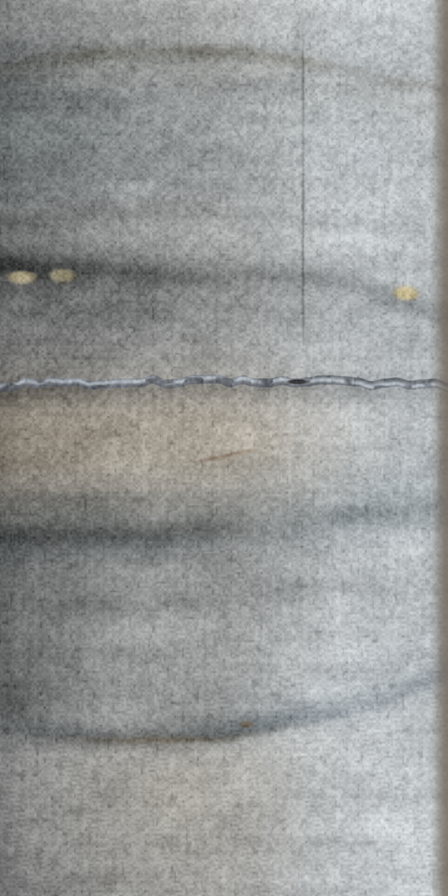
Reproduce this texture procedurally as a Shadertoy shader.

```glsl
// Weathered round stone column: arched dark veins, a pale mortar joint and fine grain.

float hash(vec2 p) {
    return fract(sin(dot(p, vec2(127.1, 311.7))) * 43758.5453);
}

float noise(vec2 p) {
    vec2 i = floor(p), f = fract(p);
    f = f * f * (3.0 - 2.0 * f);
    return mix(mix(hash(i), hash(i + vec2(1, 0)), f.x),
               mix(hash(i + vec2(0, 1)), hash(i + vec2(1, 1)), f.x), f.y);
}

float fbm(vec2 p) {
    float sum = 0.0, amp = 0.5;
    for (int i = 0; i < 5; i++) {
        sum += amp * noise(p);
        p = mat2(1.6, 1.2, -1.2, 1.6) * p + 7.3;
        amp *= 0.5;
    }
    return sum;
}

// Soft stripe with separate spreads above (d < 0) and below (d > 0)
float stripe(float d, float above, float below) {
    float k = d / (d < 0.0 ? above : below);
    return exp(-k * k);
}

// Smooth-edged ellipse, 1 inside
float blob(vec2 p, vec2 center, vec2 radius) {
    return 1.0 - smoothstep(0.5, 1.3, length((p - center) / radius));
}

void mainImage(out vec4 fragColor, in vec2 fragCoord) {
    // Units of canvas width, y running down from the top (0 to 2)
    vec2 p = fragCoord / iResolution.xy;
    p.y = 2.0 * (1.0 - p.y);
    float x = p.x, y = p.y, px = 1.0 / iResolution.x;

    float cloud = fbm(p * vec2(3.0, 7.0)) - 0.48;
    float streak = fbm(p * vec2(4.0, 26.0) + 9.0) - 0.48;
    float mottle = fbm(p * 24.0 + 3.0) - 0.48;
    float wobble = 0.035 * (fbm(p * vec2(6.0, 3.0) + 20.0) - 0.48);
    float patchy = 0.6 + 0.8 * noise(p * vec2(9.0, 14.0));

    // Light across the cylinder
    float light = mix(0.49, 0.605, smoothstep(0.0, 0.42, x));
    light += 0.145 * smoothstep(0.4, 0.82, x);
    light += 0.11 * (1.0 - smoothstep(0.0, 0.13, y)) * (1.0 - 0.6 * x);
    light += 0.035 * smoothstep(1.25, 1.9, y) * (1.0 - x);
    light += 0.13 * cloud + 0.12 * streak + 0.1 * mottle;
    vec3 col = light * vec3(0.995, 1.005, 1.0);
    col += vec3(-0.012, 0.0, 0.014) * smoothstep(0.45, 0.85, x);

    // Warm stain below the joint, cooler stone above and to the lower right
    float warm = stripe(y - 0.97, 0.12, 0.16) * (1.0 - smoothstep(0.45, 0.95, x));
    warm += 0.5 * stripe(y - 1.75, 0.12, 0.3) * stripe(x - 0.4, 0.25, 0.25);
    col += warm * vec3(0.065, 0.03, -0.015);
    float cool = stripe(y - 0.3, 0.2, 0.15) * (1.0 - x);
    col += cool * vec3(-0.035, -0.018, -0.01);

    // Arched veins: upper arch and faint echo
    float arch = y - 0.11 - 0.28 * (x - 0.4) * (x - 0.4) + wobble;
    col -= (0.06 * stripe(arch, 0.008, 0.022) + 0.035 * stripe(arch, 0.02, 0.11))
           * patchy * vec3(0.9, 1.0, 1.2);
    float echo = y - 0.48 - 0.1 * (x - 0.45) * (x - 0.45) + wobble;
    col -= 0.045 * patchy * stripe(echo, 0.012, 0.025);

    // Main dark vein above the joint, heavy on the left
    float vein = y - 0.598 - 0.03 * x - 0.065 * smoothstep(0.75, 1.0, x) + wobble;
    float leftHeavy = 1.0 - smoothstep(0.1, 0.65, x);
    col -= patchy * stripe(vein, 0.025, 0.03) * mix(0.12, 0.17, leftHeavy);
    col -= patchy * stripe(vein, 0.07, 0.19) * mix(0.035, 0.10, leftHeavy);

    // Broad smoky band below the joint, rising to the right
    float smoke = y - 1.21 + 0.08 * x * x + wobble;
    col -= patchy * stripe(smoke, 0.1, 0.06) * mix(0.13, 0.08, x) * vec3(1.1, 1.0, 0.95);
    col -= patchy * stripe(smoke + 0.01, 0.025, 0.02) * 0.06;
    col -= patchy * stripe(smoke - 0.15, 0.03, 0.025) * 0.055;
    col -= stripe(smoke - 0.3, 0.14, 0.12) * 0.07 * (1.0 - smoothstep(0.0, 0.28, x));

    // Lower vein with a rusty fringe
    float lower = y - 1.65 + 0.28 * (x - 0.3) * (x - 0.3) + wobble;
    float strength = 0.4 + 0.6 * stripe(x - 0.6, 0.2, 0.35);
    col -= strength * patchy * (0.12 * stripe(lower, 0.03, 0.012) + 0.07 * stripe(lower, 0.1, 0.03))
           * vec3(1.1, 1.0, 0.9);
    col -= stripe(lower - 0.006, 0.008, 0.008) * stripe(x - 0.38, 0.2, 0.2) * vec3(0.04, 0.07, 0.11);
    col = mix(col, vec3(0.43, 0.36, 0.26), 0.6 * blob(p, vec2(0.55, 1.617), vec2(0.016, 0.008)));

    // Slanted hairline crack
    float crack = y - 1.028 + 0.22 * (x - 0.44) + 0.5 * wobble;
    col -= stripe(crack, 0.005, 0.006) * smoothstep(0.42, 0.48, x)
           * (1.0 - smoothstep(0.52, 0.62, x)) * vec3(0.10, 0.13, 0.15);

    // Vertical scratch
    float scratch = stripe(x - 0.677 - 0.1 * wobble, 0.004, 0.003);
    col -= 0.13 * scratch * smoothstep(0.02, 0.2, y) * (1.0 - smoothstep(0.72, 0.8, y)) * patchy;

    // Ochre chips lying along the main vein
    vec2 rough = p + 0.012 * vec2(mottle, streak);
    float chips = blob(rough, vec2(0.047, 0.62), vec2(0.034, 0.014)) * 0.75
                + blob(rough, vec2(0.138, 0.616), vec2(0.03, 0.015)) * 0.6
                + blob(rough, vec2(0.905, 0.654), vec2(0.03, 0.016));
    col = mix(col, vec3(0.76, 0.71, 0.56) + 0.2 * mottle, min(chips, 1.0));

    // Mortar joint: shadow, dark gap and chipped pale lip
    float joint = y - 0.861 + 0.01 * sin(3.14 * x) + 0.012 * (noise(vec2(x * 35.0, 2.0)) - 0.5);
    col -= 0.11 * stripe(joint - 0.01, 0.025, 0.035);
    float gap = 1.0 - smoothstep(0.008, 0.010 + px, abs(joint));
    col = mix(col, vec3(0.38, 0.40, 0.43) + 0.3 * mottle, gap * 0.85);
    float lipLine = joint + mix(0.003, -0.003, smoothstep(0.6, 0.85, x));
    float lip = stripe(lipLine, 0.006, 0.005) * smoothstep(0.22, 0.55, noise(p * vec2(45.0, 60.0)));
    col = mix(col, vec3(0.78, 0.81, 0.84), lip * mix(0.65, 0.85, x));
    col = mix(col, vec3(0.12), 0.85 * blob(p, vec2(0.665, 0.852), vec2(0.025, 0.006)));

    // Sandy grain and pits
    float grain = noise(p * 190.0) + 0.7 * noise(p * vec2(110.0, 95.0) + 40.0) - 0.85;
    col += 0.11 * grain;
    col -= 0.07 * smoothstep(0.72, 0.95, noise(p * vec2(120.0, 100.0) + 70.0));

    // Shaded silhouette edges
    col *= 1.0 - 0.09 * (1.0 - smoothstep(0.0, 0.06, x));
    col = mix(col, vec3(0.42, 0.38, 0.34), 0.75 * smoothstep(0.955, 0.998, x));
    fragColor = vec4(clamp(col, 0.0, 1.0), 1.0);
}
```
